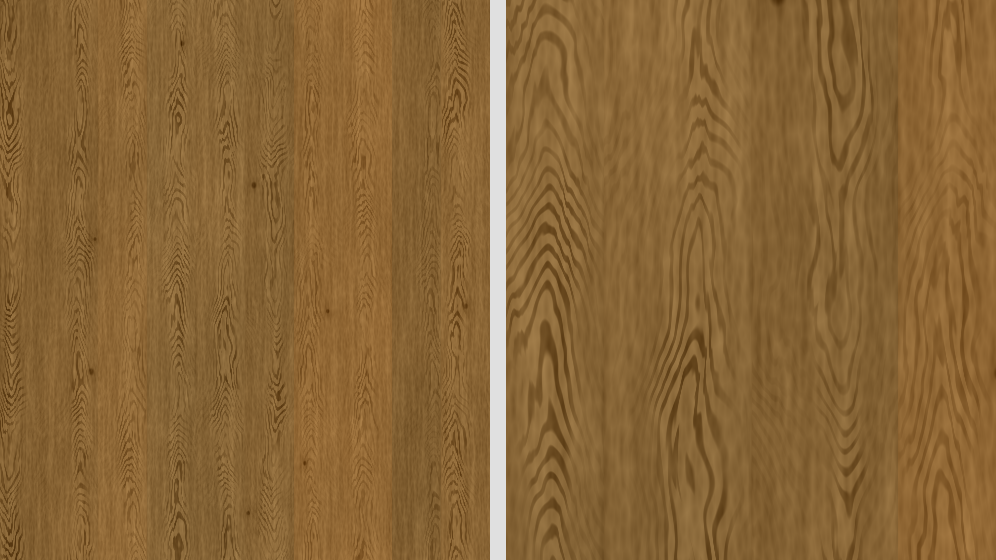
Left: the whole. Right: its middle third, enlarged.
Write a WebGL 2 fragment shader that draws this texture.

```glsl
#version 300 es
precision highp float;

uniform vec2 u_resolution;
out vec4 fragColor;

const float TAU = 6.28318;
const float PLANK_WIDTH = 0.0875;
const int PLANK_COUNT = 10;
const vec3 OAK = vec3(0.554, 0.413, 0.224);
const vec3 SHADE = vec3(0.146, 0.136, 0.112);
const vec3 WARMTH = vec3(0.018, -0.005, -0.016);

// Per plank: offset of the arched figure, its strength, tone and warmth
const float FIGURE_X[10] = float[](-0.28, 0.11, 0.23, 0.12, 0.13, 0.10, -0.16, -0.05, 0.33, -0.18);
const float FIGURE[10] = float[](1.1, 0.9, 0.85, 1.0, 1.0, 0.95, 0.6, 0.75, 0.5, 0.95);
const float TONE[10] = float[](-0.16, -0.06, 0.04, -0.03, -0.01, -0.07, 0.08, 0.1, -0.2, 0.0);
const float WARM[10] = float[](0.0, 0.1, 0.4, -0.3, -0.2, -0.1, 0.9, 1.0, -0.1, 0.3);

vec2 hash2(vec2 cell) {
    vec3 q = fract(cell.xyx * vec3(0.1031, 0.1030, 0.0973));
    q += dot(q, q.yzx + 33.33);
    return fract((q.xx + q.yz) * q.zy);
}

// Distance to the nearest scattered point
float cellular(vec2 p) {
    vec2 cell = floor(p);
    float nearest = 4.0;
    for (int j = -1; j <= 1; j++) {
        for (int i = -1; i <= 1; i++) {
            vec2 c = cell + vec2(i, j);
            vec2 d = c + hash2(c) - p;
            nearest = min(nearest, dot(d, d));
        }
    }
    return sqrt(nearest);
}

float waves(float t, float seed) {
    return sin(t * 7.0 + seed) + 0.6 * sin(t * 17.3 + seed * 2.3) + 0.35 * sin(t * 41.0 + seed * 3.7);
}

// Layered sines, each bent by the previous layer
float ripples(vec2 p, float seed) {
    float sum = 0.0;
    float gain = 0.5;
    for (int i = 0; i < 4; i++) {
        sum += gain * sin(p.x + seed + 1.5 * sin(p.y + seed * 1.7));
        p = mat2(1.5, 0.9, -0.9, 1.5) * p + sum;
        gain *= 0.6;
    }
    return sum;
}

// Growth ring count: steep sides that close into arches and eyes
float ringPhase(float x, float y, float seed, float direction) {
    float side = sqrt(x * x + 0.0014);
    float skew = 2.5 * x * sin(y * 11.0 + seed);
    float along = 40.0 * y * direction + 2.0 * waves(y, seed);
    return 13.0 * side + skew + along + 0.7 * ripples(vec2(x * 11.0, y * 32.0), seed);
}

float ringLines(float phase, float sharpness) {
    float crest = 0.5 + 0.5 * cos(TAU * phase);
    float visible = 1.0 - smoothstep(0.4, 0.85, fwidth(phase));
    return smoothstep(sharpness, sharpness + 0.45, crest) * visible;
}

// Sparse small knots: dark core in x, soft halo in y
vec2 knots(vec2 p, float size, float chance) {
    vec2 cell = floor(p / size);
    vec2 centre = (cell + 0.3 + 0.4 * hash2(cell + 7.0)) * size;
    vec2 pick = hash2(cell + 31.0);
    float present = step(pick.x, chance);
    float radius = mix(0.003, 0.0055, pick.y);
    float d = length((p - centre) * vec2(1.0, 0.8));
    return present * vec2(1.0 - smoothstep(radius * 0.4, radius * 1.3, d), exp(-d * d * 7000.0));
}

void main() {
    vec2 p = gl_FragCoord.xy / u_resolution.y;
    float column = floor(p.x / PLANK_WIDTH);
    int plank = int(column) % PLANK_COUNT;
    float x = p.x / PLANK_WIDTH - column - 0.5;
    float seed = column * 2.71 + 1.3;
    float direction = mod(column, 5.0) < 0.5 ? -1.0 : 1.0;

    // Arched figure inside a wandering strip
    float dx = x - FIGURE_X[plank] - 0.04 * waves(p.y * 1.3, seed + 2.0);
    float halfWidth = 0.19 + 0.05 * waves(p.y * 1.4, seed + 5.0);
    float ragged = 0.05 * ripples(vec2(x * 8.0, p.y * 40.0), seed + 3.0);
    float strip = 1.0 - smoothstep(halfWidth * 0.6, halfWidth * 1.4, abs(dx) + ragged);
    float phase = ringPhase(dx, p.y, seed, direction);
    float patchy = ripples(vec2(x * 5.0, p.y * 17.0), seed + 9.0);
    float lines = ringLines(phase, 0.5 - 0.1 * patchy) * clamp(0.8 + 0.55 * patchy, 0.2, 1.2);

    // Straight fibres, pores and soft stains
    float fibre = cellular(vec2(p.x * 200.0, p.y * 17.0)) - 0.5;
    float streak = cellular(vec2(p.x * 90.0 + 40.0, p.y * 3.0)) - 0.5;
    float pore = cellular(vec2(p.x * 270.0, p.y * 80.0) + 90.0) - 0.5;
    float stain = ripples(vec2(p.x * 15.0, p.y * 6.0), 4.0);

    float tone = TONE[plank] + 0.46 * fibre + 0.4 * streak + 0.4 * pore + 0.12 * stain;
    float figure = FIGURE[plank] * strip;
    tone += figure * (0.22 - 0.98 * lines);
    tone -= 0.16 * (1.0 - strip) * lines * FIGURE[plank];

    // Faint joints between planks
    float edge = (0.5 - abs(x)) * PLANK_WIDTH;
    tone -= 0.12 * (1.0 - smoothstep(0.0, 0.0022, edge));

    vec2 knot = knots(p, 0.125, 0.12);
    tone -= 0.9 * knot.x + 0.3 * knot.y;

    vec3 colour = OAK + SHADE * tone + WARMTH * (WARM[plank] + 0.25 * stain);
    fragColor = vec4(clamp(colour, 0.0, 1.0), 1.0);
}
```
